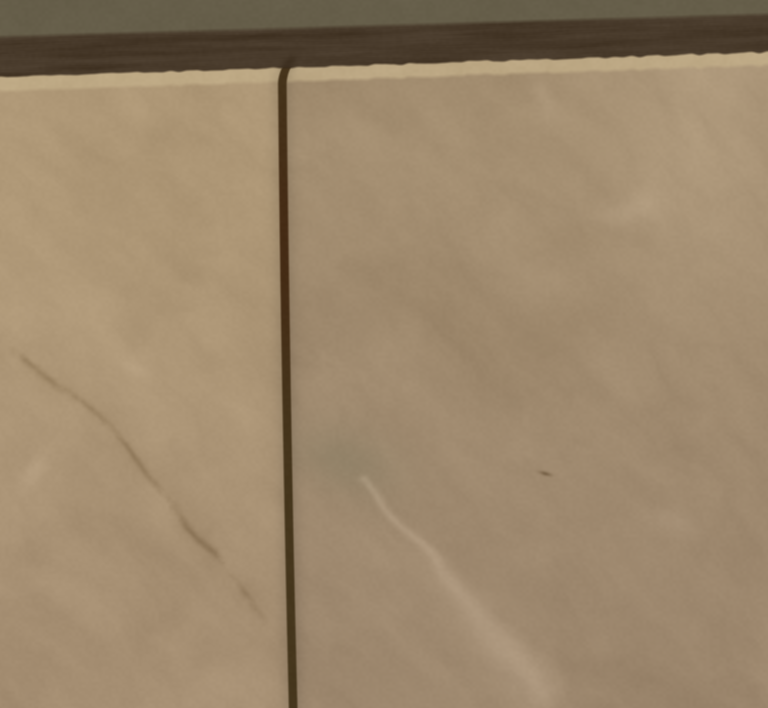
Reproduce this texture procedurally as a WebGL 1 fragment shader.

```glsl
precision highp float;
// Two beige stone tiles split by a thin dark joint, under a brown shadow gap
// and a grey wall strip. Slanted edges are lines in canvas units; the stone
// is layered value noise with soft patches and a few wandering veins.
uniform vec2 u_resolution;

float hash(vec2 p) {
  vec3 q = fract(vec3(p.xyx) * 0.1031);
  q += dot(q, q.yzx + 33.33);
  return fract((q.x + q.y) * q.z);
}

float noise(vec2 p) {
  vec2 i = floor(p), f = fract(p);
  f = f * f * (3.0 - 2.0 * f);
  return mix(mix(hash(i), hash(i + vec2(1.0, 0.0)), f.x),
             mix(hash(i + vec2(0.0, 1.0)), hash(i + vec2(1.0, 1.0)), f.x), f.y);
}

// Fractal noise centred on zero
float fbm(vec2 p) {
  float sum = 0.0, amp = 0.5;
  for (int i = 0; i < 5; i++) {
    sum += amp * (noise(p) - 0.5);
    p = mat2(1.6, 1.2, -1.2, 1.6) * p + 7.3;
    amp *= 0.5;
  }
  return sum;
}

// Soft elliptical spot, rotated by angle
float patchAt(vec2 p, vec2 centre, vec2 radius, float angle) {
  vec2 d = p - centre;
  float c = cos(angle), s = sin(angle);
  d = vec2(c * d.x + s * d.y, c * d.y - s * d.x) / radius;
  return exp(-dot(d, d));
}

float segment(vec2 p, vec2 a, vec2 b) {
  vec2 ab = b - a;
  return length(p - a - ab * clamp(dot(p - a, ab) / dot(ab, ab), 0.0, 1.0));
}

float vein(float dist, float width) {
  return exp(-dist * dist / (width * width));
}

// 1 above the edge, 0 below it
float above(float y, float edge, float soft) {
  return smoothstep(edge - soft, edge + soft, y);
}

vec3 stone(vec2 uv, float rightTile) {
  vec2 p = uv * vec2(1.085, 1.0);
  vec2 warp = vec2(fbm(p * 7.0), fbm(p * 7.0 + 31.0));
  vec2 w = uv + 0.035 * warp;

  // Base light: warm left tile, dimmer right tile brightening to the corner
  vec3 left = mix(vec3(0.645, 0.555, 0.445), vec3(0.685, 0.595, 0.465), smoothstep(0.0, 0.8, uv.y));
  vec3 right = mix(vec3(0.610, 0.525, 0.425), vec3(0.640, 0.555, 0.440), smoothstep(0.1, 0.9, uv.y));
  right += 0.035 * smoothstep(0.65, 1.0, uv.x) * smoothstep(0.3, 0.95, uv.y);
  vec3 col = mix(left, right, rightTile);

  // Cloudy mottling and diagonal grain
  float clouds = fbm(p * 5.0 + 1.5 * warp);
  vec2 grain = vec2(p.x + p.y, (p.y - p.x) * 0.6);
  float streaks = fbm(grain * vec2(24.0, 16.0) + 2.0 * warp);
  col += (0.06 * clouds + 0.045 * streaks) * vec3(1.0, 0.98, 0.9);

  // Shaded and pale areas
  float dim = patchAt(w, vec2(0.60, 0.53), vec2(0.16, 0.06), -0.7)
            + 0.8 * patchAt(w, vec2(0.77, 0.67), vec2(0.09, 0.02), 0.3)
            + 0.7 * patchAt(w, vec2(0.74, 0.54), vec2(0.07, 0.04), 0.5);
  col -= 0.025 * dim * rightTile;
  float pale = patchAt(w, vec2(0.82, 0.70), vec2(0.045, 0.025), 0.3)
             + 0.7 * patchAt(w, vec2(0.71, 0.86), vec2(0.012, 0.04), 0.3)
             + 0.8 * patchAt(w, vec2(0.87, 0.26), vec2(0.03, 0.015), -0.4)
             + patchAt(w, vec2(0.05, 0.335), vec2(0.015, 0.025), -0.6)
             + 0.7 * patchAt(w, vec2(0.17, 0.475), vec2(0.02, 0.01), -0.5);
  col += 0.045 * pale;
  float greyed = patchAt(w, vec2(0.455, 0.35), vec2(0.075, 0.045), -0.5) * rightTile;
  col = mix(col, vec3(0.545, 0.495, 0.395), 0.6 * greyed);

  // Dark vein across the left tile
  float crack = min(segment(w, vec2(0.02, 0.505), vec2(0.124, 0.407)),
                    segment(w, vec2(0.124, 0.407), vec2(0.21, 0.32)));
  crack = min(crack, segment(w, vec2(0.21, 0.32), vec2(0.365, 0.11)));
  float broken = smoothstep(-0.2, 0.15, fbm(p * 18.0));
  col -= (0.075 * vein(crack, 0.005) + 0.02 * vein(crack, 0.02)) * broken * (1.0 - rightTile);

  // Pale vein widening down the right tile
  float ray = min(segment(w, vec2(0.48, 0.32), vec2(0.573, 0.21)),
                  segment(w, vec2(0.573, 0.21), vec2(0.70, 0.02)));
  float spread = mix(0.028, 0.006, smoothstep(0.03, 0.27, uv.y));
  col += 0.06 * vein(ray, spread) * rightTile;

  // Small dark fleck
  return col - 0.14 * patchAt(uv, vec2(0.71, 0.331), vec2(0.008, 0.003), -0.3);
}

void main() {
  vec2 uv = gl_FragCoord.xy / u_resolution;
  float soft = 0.0025;
  float ripple = 0.003 * (noise(uv * vec2(90.0, 3.0)) - 0.5);

  // Joint line, bending right where it meets the gap
  float bend = max(uv.y - 0.88, 0.0);
  float jointX = 0.3815 - 0.022 * uv.y + 0.007 * uv.y * uv.y + 9.0 * bend * bend;
  float side = uv.x - jointX + 0.25 * ripple;
  vec3 col = stone(uv, above(uv.x, jointX, soft));

  // Lit upper rim of the tiles
  float rim = above(uv.y, 0.871 + 0.037 * uv.x + ripple, 0.004);
  col = mix(col, vec3(0.755, 0.675, 0.530) + 0.04 * fbm(uv * 45.0), 0.85 * rim);

  // Dark joint with a faint worn border
  col *= 1.0 - 0.10 * vein(side, 0.014);
  vec3 jointColor = mix(vec3(0.27, 0.21, 0.11), vec3(0.27, 0.17, 0.08), vein(uv.y - 0.66, 0.2));
  col = mix(col, jointColor, 1.0 - smoothstep(0.0035, 0.0075, abs(side)));

  // Shadow gap with horizontal streaks, then the wall above
  float gapY = 0.891 + 0.0355 * uv.x;
  vec3 gap = vec3(0.275, 0.22, 0.16) + 0.09 * fbm(vec2(uv.x * 9.0, (uv.y - gapY) * 110.0));
  gap -= 0.05 * vein(side, 0.008) * (1.0 - smoothstep(0.91, 0.93, uv.y));
  col = mix(col, gap, above(uv.y, gapY + ripple, soft));
  vec3 wall = vec3(0.40, 0.37, 0.29) + 0.02 * fbm(uv * 30.0);
  col = mix(col, wall, above(uv.y, 0.948 + 0.032 * uv.x, 0.004));

  gl_FragColor = vec4(col + 0.012 * (noise(uv * 230.0) - 0.5), 1.0);
}
```
